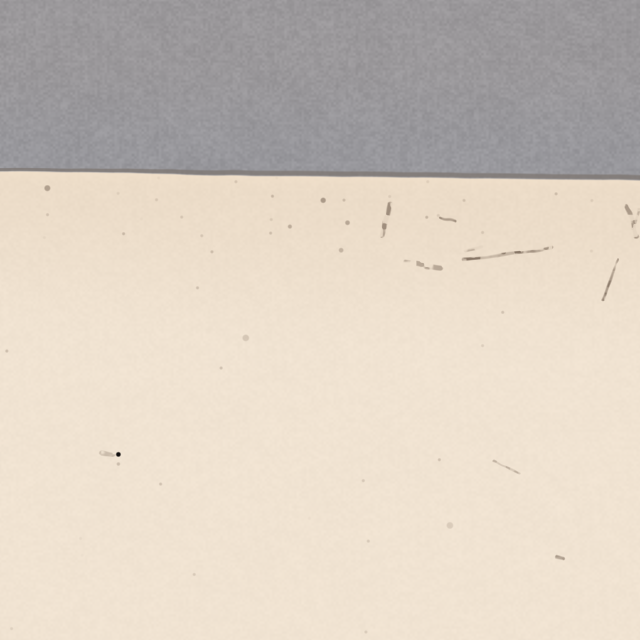
A three.js fragment shader for this texture:

```glsl
// Draws a sheet of cream paper with faint pencil marks below a grey board.
varying vec2 vUv;

const vec3 BOARD = vec3(0.605, 0.595, 0.605);
const vec3 PAPER_TOP = vec3(0.922, 0.860, 0.782);
const vec3 PAPER_LOW = vec3(0.942, 0.890, 0.822);
const vec3 RIM_SHADOW = vec3(0.49, 0.46, 0.44);
const vec3 RIM_LIGHT = vec3(0.955, 0.885, 0.795);
const vec3 PENCIL = vec3(0.46, 0.39, 0.33);
const vec3 INK = vec3(0.07, 0.06, 0.06);
const float BOARD_GRAIN = 0.085;
const float PAPER_GRAIN = 0.028;
const float SOFT = 0.0016;
const float SPECK_GRID = 34.0;

float hash(vec2 p) {
  return fract(sin(dot(p, vec2(127.1, 311.7))) * 43758.5453);
}

float noise(vec2 p) {
  vec2 i = floor(p), f = fract(p);
  f = f * f * (3.0 - 2.0 * f);
  return mix(mix(hash(i), hash(i + vec2(1.0, 0.0)), f.x),
             mix(hash(i + vec2(0.0, 1.0)), hash(i + 1.0), f.x), f.y);
}

// Centred mix of fine, middle and broad grain
float grain(vec2 p) {
  return 0.55 * noise(p * 260.0) + 0.3 * noise(p * vec2(110.0, 140.0))
       + 0.15 * noise(p * 24.0) - 0.5;
}

float dot2d(vec2 p, vec2 centre, float radius) {
  return 1.0 - smoothstep(radius - SOFT, radius + SOFT, length(p - centre));
}

// Pencil line from a to b; gaps sets how broken it is
float stroke(vec2 p, vec2 a, vec2 b, float width, float gaps) {
  vec2 along = b - a;
  float t = clamp(dot(p - a, along) / dot(along, along), 0.0, 1.0);
  float wobble = 0.004 * (noise(p * 75.0) - 0.5);
  float d = length(p - a - along * t + wobble);
  float line = 1.0 - smoothstep(width - SOFT, width + SOFT, d);
  return line * mix(1.0, smoothstep(0.35, 0.7, noise(p * 150.0)), gaps);
}

// Height of the paper's upper edge, slightly bowed on the left
float edgeHeight(float x) {
  return 0.7305 - 0.0115 * x + 0.0025 * (1.0 - smoothstep(0.15, 0.36, x))
       + 0.001 * (noise(vec2(x * 30.0, 3.0)) - 0.5);
}

// Sparse random specks, densest just below the edge
float scatteredSpecks(vec2 p) {
  vec2 cell = floor(p * SPECK_GRID);
  float chance = mix(0.03, 0.22, smoothstep(0.56, 0.70, p.y));
  vec2 offset = 0.25 + 0.5 * vec2(hash(cell + 7.3), hash(cell + 19.1));
  float present = step(hash(cell), chance);
  return present * hash(cell + 41.0) * dot2d(p, (cell + offset) / SPECK_GRID, 0.0022);
}

float pencilMarks(vec2 p) {
  float m = 0.35 * scatteredSpecks(p);
  // Clear specks
  m = max(m, 0.5 * dot2d(p, vec2(0.074, 0.706), 0.0045));
  m = max(m, 0.55 * dot2d(p, vec2(0.505, 0.687), 0.004));
  m = max(m, 0.4 * dot2d(p, vec2(0.453, 0.646), 0.003));
  m = max(m, 0.45 * dot2d(p, vec2(0.543, 0.652), 0.0035));
  m = max(m, 0.35 * dot2d(p, vec2(0.533, 0.609), 0.0035));
  m = max(m, 0.22 * dot2d(p, vec2(0.384, 0.472), 0.005));
  m = max(m, 0.18 * dot2d(p, vec2(0.703, 0.179), 0.005));
  // Upright ticks
  m = max(m, 0.65 * stroke(p, vec2(0.609, 0.681), vec2(0.597, 0.632), 0.0035, 0.9));
  m = max(m, 0.55 * stroke(p, vec2(0.979, 0.678), vec2(0.994, 0.630), 0.0035, 0.9));
  m = max(m, 0.5 * stroke(p, vec2(0.998, 0.672), vec2(0.988, 0.642), 0.0025, 0.8));
  m = max(m, 0.85 * stroke(p, vec2(0.966, 0.594), vec2(0.942, 0.531), 0.0019, 0.35));
  // Short dashes and the long scribble
  m = max(m, 0.65 * stroke(p, vec2(0.688, 0.660), vec2(0.711, 0.654), 0.0018, 0.2));
  m = max(m, 0.85 * stroke(p, vec2(0.723, 0.594), vec2(0.812, 0.606), 0.0024, 0.6));
  m = max(m, 0.6 * stroke(p, vec2(0.805, 0.603), vec2(0.861, 0.613), 0.0024, 0.85));
  m = max(m, 0.5 * stroke(p, vec2(0.727, 0.608), vec2(0.752, 0.614), 0.0022, 0.9));
  m = max(m, 0.45 * stroke(p, vec2(0.634, 0.591), vec2(0.688, 0.581), 0.004, 1.0));
  m = max(m, 0.4 * stroke(p, vec2(0.771, 0.279), vec2(0.811, 0.260), 0.0018, 0.5));
  m = max(m, 0.6 * stroke(p, vec2(0.869, 0.129), vec2(0.879, 0.126), 0.0025, 0.2));
  return m;
}

void main() {
  vec2 p = vUv;
  float below = edgeHeight(p.x) - p.y;
  float g = grain(p);

  // Board
  vec3 board = BOARD + BOARD_GRAIN * g;
  board += vec3(-0.008, 0.0, 0.008) * (1.0 - smoothstep(0.73, 0.92, p.y));

  // Paper
  float depth = smoothstep(0.0, 0.30, below + 0.03 * (0.5 - p.x));
  vec3 paper = mix(PAPER_TOP, PAPER_LOW, depth) + PAPER_GRAIN * g;
  paper = mix(paper, RIM_LIGHT, 0.6 * exp(-max(below, 0.0) * 90.0));
  paper = mix(paper, PENCIL, pencilMarks(p));

  // Ink spot with its faint halo
  float halo = stroke(p, vec2(0.160, 0.293), vec2(0.176, 0.290), 0.004, 1.0);
  halo = max(halo, dot2d(p, vec2(0.185, 0.275), 0.0025));
  paper = mix(paper, PENCIL, 0.3 * halo);
  paper = mix(paper, INK, dot2d(p, vec2(0.185, 0.290), 0.0035));

  // Join the two with a thin shadow along the rim
  vec3 colour = mix(board, paper, smoothstep(-0.0015, 0.0025, below));
  float rimWidth = mix(0.0026, 0.0042, smoothstep(0.05, 0.4, p.x));
  float rim = 1.0 - smoothstep(0.4 * rimWidth, 1.3 * rimWidth, abs(below + rimWidth));
  colour = mix(colour, RIM_SHADOW, 0.75 * rim);

  gl_FragColor = vec4(colour, 1.0);
}
```
